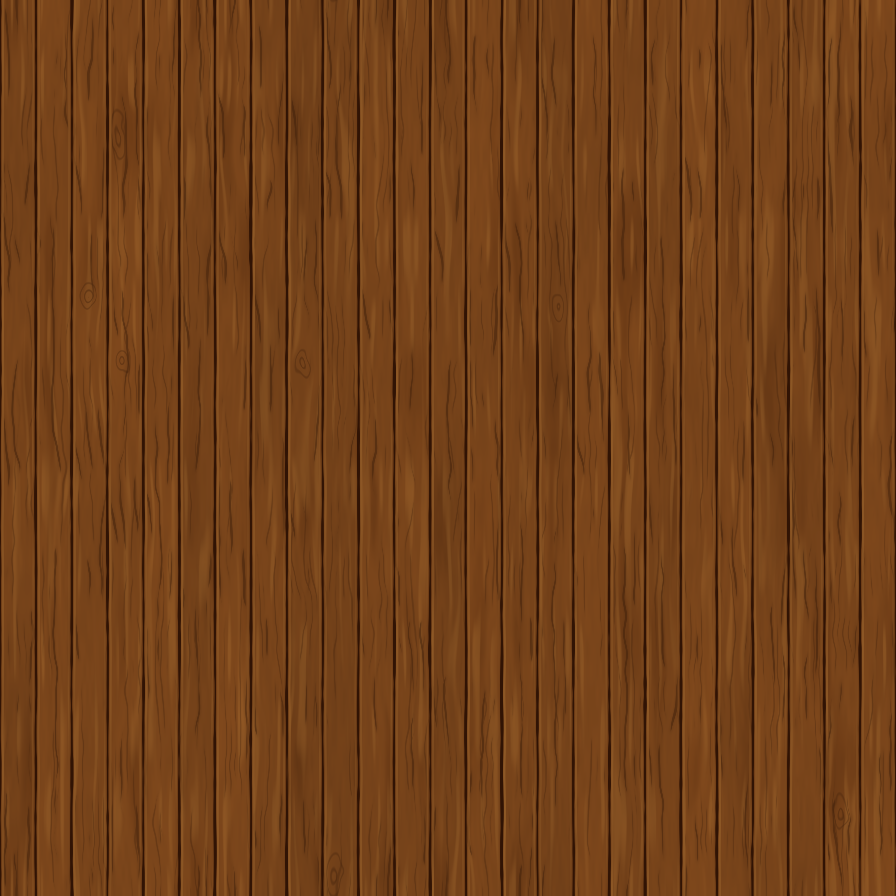
This texture is drawn by a WebGL 1 fragment shader. Its source:

```glsl
precision highp float;
// Twenty-five upright wooden planks with thin dark joints and pale bevels.
// Grain is made of long, broken, soft lines and stretched noise that part
// around a few oval knots. Lengths are in plank widths; noise wraps in y.

uniform vec2 u_resolution;

const float PLANKS = 25.0;
const vec3 WOOD = vec3(0.465, 0.263, 0.102);
const vec3 SHADE = vec3(0.39, 0.207, 0.072);
const vec3 LIGHT = vec3(0.56, 0.35, 0.15);
const vec3 CRACK = vec3(0.25, 0.125, 0.04);
const vec3 GAP = vec3(0.19, 0.075, 0.015);

float hash(vec2 p) {
  vec3 q = fract(p.xyx * vec3(0.1031, 0.1030, 0.0973));
  q += dot(q, q.yzx + 33.33);
  return fract((q.x + q.y) * q.z);
}

// Value noise with a whole number of cells over y = 0..1.
float noise(float x, float y, float cells) {
  vec2 p = vec2(x, y * cells);
  vec2 i = floor(p);
  vec2 f = fract(p);
  f = f * f * (3.0 - 2.0 * f);
  float y0 = mod(i.y, cells);
  float y1 = mod(i.y + 1.0, cells);
  float low = mix(hash(vec2(i.x, y0)), hash(vec2(i.x + 1.0, y0)), f.x);
  float high = mix(hash(vec2(i.x, y1)), hash(vec2(i.x + 1.0, y1)), f.x);
  return mix(low, high, f.y);
}

// Smooth stroke that fades instead of aliasing when thinner than a pixel.
float stroke(float d, float halfWidth, float px) {
  float soft = max(0.5 * px, 0.008);
  float edge = 1.0 - smoothstep(halfWidth - soft, halfWidth + soft, d);
  return edge * min(1.0, 2.0 * halfWidth / px);
}

// Wavering vertical lines in long tapering pieces, with a faint shadow.
float grainLines(float x, float y, float seed, float count, float width, float px) {
  float bend = 0.3 * (noise(x * 0.8 + seed, y, 13.0) - 0.5)
             + 0.1 * (noise(x * 2.0 + seed + 9.0, y, 48.0) - 0.5);
  float v = (x + bend) * count;
  float lane = floor(v) + seed;
  float offset = 0.35 + 0.3 * hash(vec2(lane, 71.0));
  float extent = noise(lane, y, 14.0) + 0.25 * (noise(lane + 7.0, y, 47.0) - 0.5);
  float piece = smoothstep(0.45, 0.95, extent);
  float d = abs(fract(v) - offset) / count;
  float shadow = 0.3 * (1.0 - smoothstep(0.0, 0.3 / count, d));
  return max(stroke(d, width * piece, px), shadow) * smoothstep(0.0, 0.6, piece);
}

// Offset from a knot's centre, with the shortest way round vertically.
vec2 knotOffset(float x, float y, vec2 centre) {
  float dy = fract(y - centre.y + 0.5) - 0.5;
  return vec2(x - centre.x, dy * PLANKS);
}

void main() {
  vec2 uv = gl_FragCoord.xy / u_resolution;
  float px = PLANKS / u_resolution.x;
  float across = uv.x * PLANKS;
  float y = uv.y;
  float plank = mod(floor(across), PLANKS);
  float x = fract(across);
  float seed = plank * 31.0 + 5.0;

  // Knots: draw uneven rings and spread the grain around them.
  float rings = 0.0;
  float grainX = x;
  for (int k = 0; k < 2; k++) {
    vec2 key = vec2(plank + 3.0, float(k) * 13.0 + 7.0);
    float present = step(0.82, hash(key));
    vec2 centre = vec2(0.3 + 0.4 * hash(key + 40.0), hash(key + 80.0));
    float stretch = mix(0.25, 0.65, hash(key + 120.0));
    vec2 d = knotOffset(x, y, centre);
    float r = length(d * vec2(1.0, stretch)) / 0.2;
    r += 0.7 * (noise(x * 5.0 + seed, y, 70.0) - 0.5);
    float ring = stroke(abs(fract(r * 1.6) - 0.5) * 0.12, 0.016, px);
    rings = max(rings, present * ring * (1.0 - smoothstep(0.7, 1.5, r)));
    grainX -= present * d.x * 0.7 * exp(-0.45 * r * r);
  }

  // Soft tone: drifting plank colour, long streaks and fine fibres.
  float sway = grainX + 0.2 * (noise(grainX + seed, y, 12.0) - 0.5);
  float patches = noise(sway * 2.5 + seed, y, 7.0);
  float streaks = noise(sway * 8.0 + seed + 11.0, y, 11.0);
  float fibres = noise(sway * 13.0 + seed + 4.0, y, 40.0);
  vec3 color = mix(WOOD, SHADE, 0.6 * smoothstep(0.55, 0.95, patches));
  color = mix(color, LIGHT, 0.6 * smoothstep(0.6, 0.95, streaks));
  float drift = noise(seed + 21.0, y, 5.0) + hash(vec2(plank, 51.0)) - 1.0;
  color *= 1.0 + 0.05 * (fibres - 0.5) + 0.07 * drift;

  // Dark cracks, finer grain and knot rings.
  float cracks = grainLines(grainX, y, seed, 3.0, 0.034, px);
  float fine = grainLines(grainX, y, seed + 15.0, 6.0, 0.02, px);
  color = mix(color, CRACK, 0.55 * max(cracks, 0.6 * fine));
  color = mix(color, CRACK, 0.4 * rings);

  // Joints: shared by both neighbours, with uneven edges and worn bevels.
  float joint = floor(across + 0.5);
  float jointSeed = mod(joint, PLANKS) * 17.0 + 900.0;
  float wear = noise(jointSeed, y, 14.0);
  float chips = noise(jointSeed + 3.0, y, 80.0);
  float side = across - joint - 0.02 * (noise(jointSeed + 6.0, y, 22.0) - 0.5);
  float gapWidth = 0.014 + 0.02 * wear + 0.014 * chips;
  float bevelRight = stroke(abs(side - 0.08), 0.03, px) * (0.45 + 0.5 * wear);
  float bevelLeft = stroke(abs(side + 0.08), 0.024, px) * 0.6 * (1.0 - wear);
  color = mix(color, SHADE, 0.5 * (1.0 - smoothstep(0.03, 0.14, abs(side))));
  color = mix(color, LIGHT, max(bevelRight, bevelLeft));
  color = mix(color, GAP, stroke(abs(side), gapWidth, px));

  gl_FragColor = vec4(color, 1.0);
}
```
